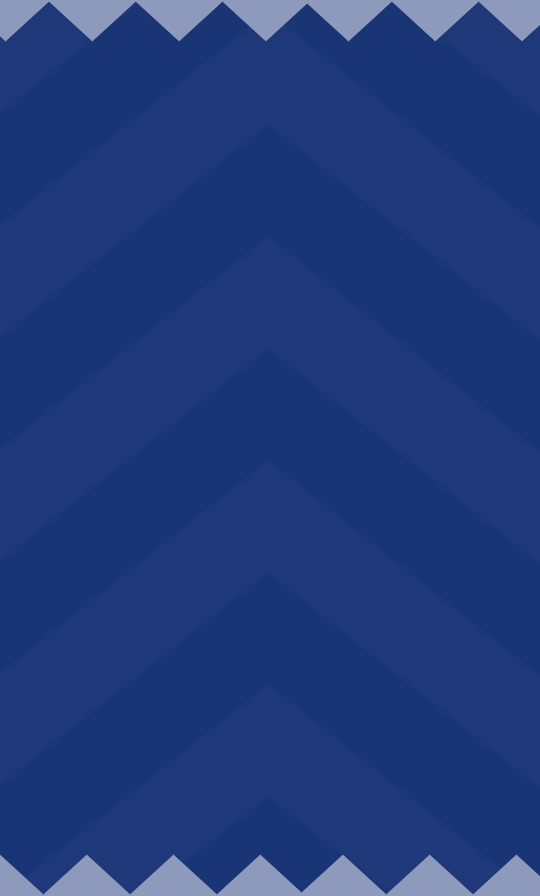
Give the GLSL for this pattern, as a Shadertoy shader.

```glsl
// Navy tone-on-tone chevrons between two pale sawtooth borders.

// Distance of the sawtooth edge from its canvas border at x.
float toothDepth(float x) {
    const float pitch = 0.0964;
    // The second run of teeth overlaps the first slightly, narrowing one gap.
    x += 0.0046 * step(0.335, x);
    float fromTip = abs(mod(x + 0.5 * pitch, pitch) - 0.5 * pitch);
    return 0.0462 - 0.92 * fromTip;
}

// Coverage of the lighter chevron bands, peaks pointing up.
float chevronBands(vec2 p, float blur) {
    float drop = 1.0 - p.y - 0.797 * abs(p.x - 0.298);
    float fromDarkCentre = 0.25 * abs(fract((drop - 0.2015) / 0.25 + 0.5) - 0.5);
    return smoothstep(-blur, blur, fromDarkCentre - 0.0627);
}

void mainImage(out vec4 fragColor, in vec2 fragCoord) {
    // Canvas units: height 1, width 0.6.
    vec2 p = fragCoord / iResolution.xy * vec2(0.6, 1.0);
    float blur = 0.8 / iResolution.y;

    // Chevron field
    vec3 darkNavy = vec3(0.100, 0.207, 0.460);
    vec3 lightNavy = vec3(0.121, 0.219, 0.473);
    vec3 color = mix(darkNavy, lightNavy, chevronBands(p, blur));

    // Sawtooth borders, the top one shifted sideways
    float top = toothDepth(p.x - 0.0062) - (1.0 - p.y);
    float bottom = toothDepth(p.x) - p.y;
    float border = smoothstep(-blur, blur, max(top, bottom));
    color = mix(color, vec3(0.555, 0.605, 0.735), border);

    fragColor = vec4(color, 1.0);
}
```
